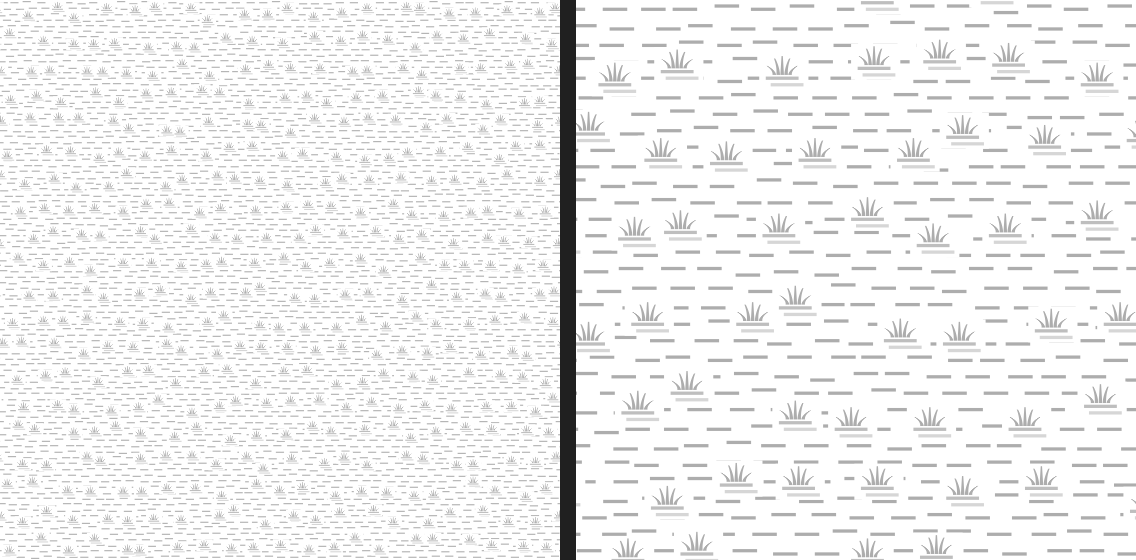
Left, the full canvas; right, a detail of the centre.
Reproduce this pattern procedurally as a three.js fragment shader.

```glsl
// Marsh hatching: scattered grass tufts among short staggered grey dashes on white.
varying vec2 vUv;

const vec3 PAPER = vec3(1.0);
const vec3 INK = vec3(0.68);
const float STEP = 1.0 / 512.0;              // fine lattice, also the line width
const vec2 TUFT_GRID = vec2(21.0, 20.0);     // tufts across and up
const float TUFT_SIZE = 5.0 * STEP;          // half width of a tuft
const vec2 DASH_GRID = vec2(43.0, 96.0);     // dashes across and up
const float DASH_HALF = 0.0073;

// Two random values from 0 to 1 for a grid cell.
vec2 hash22(vec2 p) {
  vec3 q = fract(p.xyx * vec3(0.1031, 0.1030, 0.0973));
  q += dot(q, q.yzx + 33.33);
  return fract((q.xx + q.yz) * q.zy);
}

vec2 snapToLattice(vec2 p) {
  return (floor(p / STEP) + 0.5) * STEP;
}

// Smoothed coverage for a signed distance.
float cover(float d, float px) {
  return clamp(0.5 - d / px, 0.0, 1.0);
}

float bar(vec2 p, vec2 halfSize, float px) {
  vec2 d = abs(p) - halfSize;
  return cover(d.x, px) * cover(d.y, px);
}

// A tapering blade that leans outward as it rises.
float blade(vec2 p, float lean, float px) {
  float height = 1.15 - 0.15 * lean * lean;
  float t = clamp(p.y / height, 0.0, 1.0);
  float spine = lean * (0.24 + 0.22 * t * t);
  float halfWidth = mix(0.11, 0.04, t);
  float inside = cover(-p.y, px) * cover(p.y - height, px);
  return cover(abs(p.x - spine) - halfWidth, px) * inside;
}

// Five blades over two water lines, the lower one paler and shifted right.
float tuft(vec2 p, float px) {
  float ink = 0.0;
  for (int i = -2; i <= 2; i++) {
    ink = max(ink, blade(p, float(i), px));
  }
  float upper = 0.8 * bar(p - vec2(0.0, -0.2), vec2(1.0, 0.1), px);
  float lower = 0.5 * bar(p - vec2(0.3, -0.6), vec2(1.0, 0.1), px);
  return max(ink, max(upper, lower));
}

// Jittered tufts: x is their ink, y the clear space around them.
vec2 tuftLayer(vec2 uv, float px) {
  float row = floor(uv.y * TUFT_GRID.y);
  vec2 result = vec2(0.0);
  for (int j = -1; j <= 1; j++) {
    float y = row + float(j);
    float shift = 0.5 * mod(y, 2.0);
    float column = floor(uv.x * TUFT_GRID.x - shift);
    for (int i = -1; i <= 1; i++) {
      vec2 cell = vec2(column + float(i), y);
      vec2 jitter = 0.56 * (hash22(mod(cell, TUFT_GRID) + 7.0) - 0.5);
      vec2 centre = (cell + vec2(shift, 0.0) + 0.5 + jitter) / TUFT_GRID;
      vec2 p = (uv - snapToLattice(centre)) / TUFT_SIZE;
      float scaledPx = px / TUFT_SIZE;
      float space = bar(p - vec2(0.1, 0.2), vec2(1.5, 1.1), scaledPx);
      result = max(result, vec2(tuft(p, scaledPx), space));
    }
  }
  return result;
}

// Rows of dashes, staggered and slightly uneven.
float dashLayer(vec2 uv, float px) {
  float row = floor(uv.y * DASH_GRID.y);
  float shift = 0.5 * mod(row, 2.0) + 0.3 * hash22(vec2(row, 3.0)).x;
  vec2 cell = vec2(floor(uv.x * DASH_GRID.x - shift), row);
  vec2 jitter = (hash22(mod(cell, DASH_GRID) + 41.0) - 0.5) * vec2(0.26, 0.36);
  vec2 centre = (cell + vec2(shift, 0.0) + 0.5 + jitter) / DASH_GRID;
  centre.y = snapToLattice(centre).y;
  return bar(uv - centre, vec2(DASH_HALF, 0.5 * STEP), px);
}

void main() {
  float px = fwidth(vUv.x);
  vec2 tufts = tuftLayer(vUv, px);
  float dashes = dashLayer(vUv, px) * (1.0 - tufts.y);
  gl_FragColor = vec4(mix(PAPER, INK, max(tufts.x, dashes)), 1.0);
}
```
